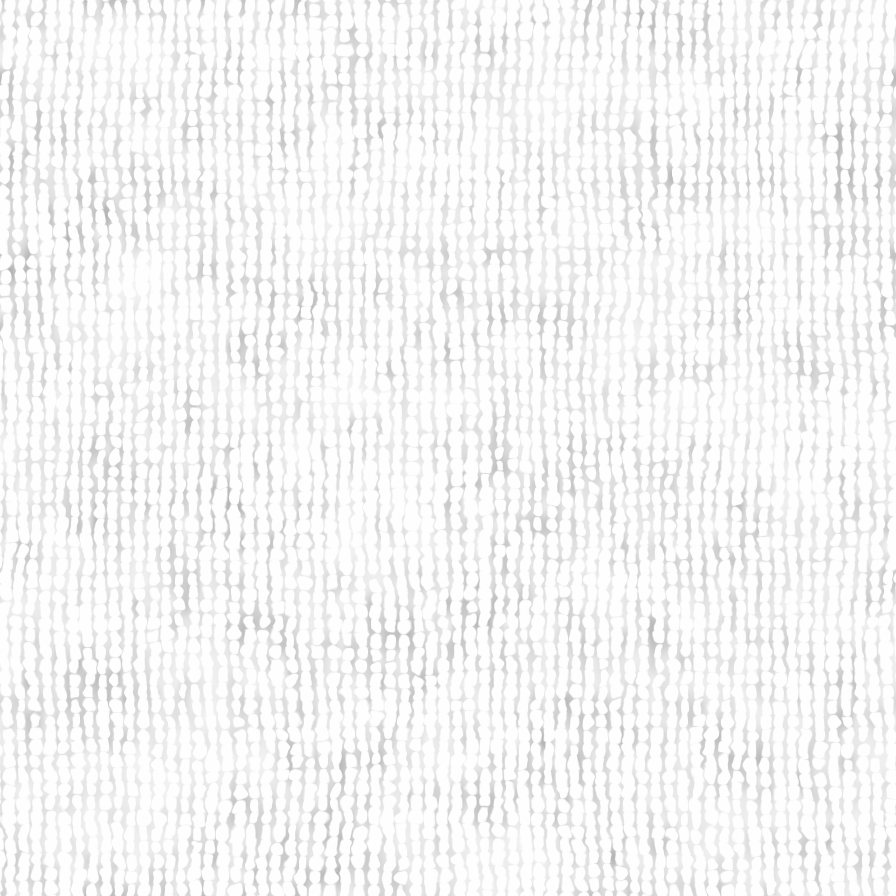
Give the GLSL for this texture, as a Shadertoy shader.

```glsl
// Bleached coarse weave: white beaded threads parted by thin, patchy grey gaps.

const vec2  CELLS       = vec2(66.0, 64.0);   // threads across, beads up
const vec3  THREAD      = vec3(0.996);
const vec2  BEAD_RADIUS = vec2(0.365, 0.525); // in cells
const vec2  BEAD_JITTER = vec2(0.10, 0.16);
const float BEAD_POWER  = 2.4;                // 2 is an ellipse, more is boxier
const float SIZE_SPREAD = 0.13;
const float SWELL       = 0.34;               // regional change of bead size
const float EDGE_IN     = 0.90;
const float EDGE_OUT    = 1.27;
const float FAINT_GAP   = 0.045;
const float DARK_GAP    = 0.34;
const float FRAY        = 0.30;               // ragged wear along the gaps

float hash(vec2 p) {
    return fract(sin(dot(p, vec2(127.1, 311.7))) * 43758.5453);
}

// Value noise that wraps after a whole number of lattice steps.
float noise(vec2 uv, vec2 period, float seed) {
    vec2 p = uv * period;
    vec2 i = floor(p);
    vec2 f = fract(p);
    f = f * f * (3.0 - 2.0 * f);
    vec2 lo = mod(i, period) + seed;
    vec2 hi = mod(i + 1.0, period) + seed;
    return mix(mix(hash(lo), hash(vec2(hi.x, lo.y)), f.x),
               mix(hash(vec2(lo.x, hi.y)), hash(hi), f.x), f.y);
}

vec2 noise2(vec2 uv, vec2 period, float seed) {
    return vec2(noise(uv, period, seed), noise(uv, period, seed + 37.3)) - 0.5;
}

// Distance to the nearest bead, 1.0 on its outline.
float beadDistance(vec2 q, float swell) {
    vec2 home = floor(q);
    float nearest = 9.0;
    for (int y = -1; y <= 1; y++) {
        for (int x = -1; x <= 1; x++) {
            vec2 cell = home + vec2(x, y);
            vec2 id = mod(cell, CELLS);
            vec2 shift = vec2(hash(id + 3.1), hash(id + 11.7)) - 0.5;
            vec2 size = vec2(hash(id + 23.9), hash(id + 41.3)) - 0.5;
            vec2 radius = BEAD_RADIUS * (1.0 + swell) + SIZE_SPREAD * size;
            vec2 d = abs(q - cell - 0.5 - BEAD_JITTER * shift) / radius;
            d = pow(d + 1e-4, vec2(BEAD_POWER));
            nearest = min(nearest, pow(d.x + d.y, 1.0 / BEAD_POWER));
        }
    }
    return nearest;
}

void mainImage(out vec4 fragColor, in vec2 fragCoord) {
    vec2 uv = fragCoord / iResolution.xy;

    // Threads wander gently and fray at bead scale.
    vec2 q = uv * CELLS;
    q += 0.70 * noise2(uv, vec2(9.0, 7.0), 5.2);
    q += 0.28 * noise2(uv, vec2(40.0, 48.0), 61.4);
    q += 0.24 * noise2(uv, vec2(130.0, 150.0), 17.8);

    // Beads swell and close the gaps in some regions.
    float swell = 0.45 * noise(uv, vec2(10.0, 20.0), 83.6)
                + 0.55 * noise(uv, vec2(44.0, 50.0), 29.5);
    float d = beadDistance(q, SWELL * (swell - 0.5));
    d += FRAY * (noise(uv, vec2(170.0, 140.0), 53.7) - 0.5);
    float gap = smoothstep(EDGE_IN, EDGE_OUT, d);

    // Gap darkness: soft patches, broken by short upright streaks.
    float cloud = 0.30 * noise(uv, vec2(8.0, 9.0), 47.1)
                + 0.35 * noise(uv, vec2(18.0, 20.0), 71.9)
                + 0.35 * noise(uv, vec2(38.0, 34.0), 13.3);
    float patches = smoothstep(0.10, 0.95, cloud);
    float streak = 0.15 + 0.85 * noise(uv, vec2(92.0, 46.0), 97.7);
    float depth = mix(FAINT_GAP, DARK_GAP, patches * streak);

    fragColor = vec4(THREAD - gap * depth, 1.0);
}
```
